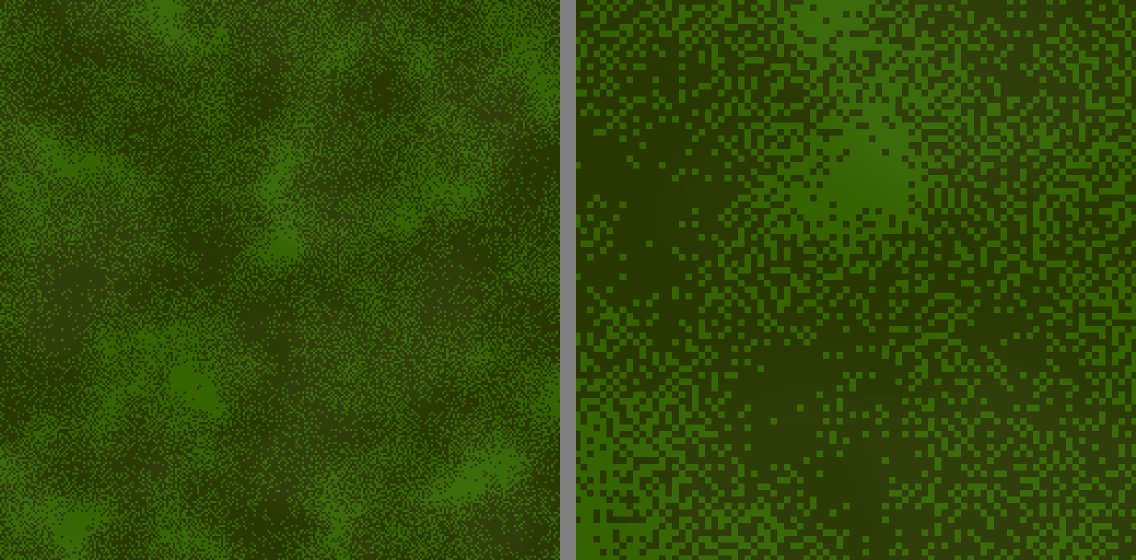
Left, the full canvas; right, a detail of the centre.
This texture is drawn by a WebGL 2 fragment shader. Its source:

```glsl
#version 300 es
precision highp float;
precision highp int;

uniform vec2 u_resolution;
out vec4 fragColor;

float hash(vec2 cell) {
  uvec2 q = uvec2(ivec2(cell) + 4096) * uvec2(1597334673u, 3812015801u);
  uint n = (q.x ^ q.y) * 1597334673u;
  n = (n ^ (n >> 15)) * 2246822519u;
  n ^= n >> 13;
  return float(n >> 8) / 16777216.0;
}

float cornerSlope(vec2 corner, vec2 offset) {
  float angle = 6.28319 * hash(corner);
  return dot(vec2(cos(angle), sin(angle)), offset);
}

float gradientNoise(vec2 p) {
  vec2 i = floor(p), f = p - i;
  vec2 w = f * f * f * (f * (f * 6.0 - 15.0) + 10.0);
  vec2 e = vec2(1.0, 0.0);
  float low = mix(cornerSlope(i, f), cornerSlope(i + e, f - e), w.x);
  float high = mix(cornerSlope(i + e.yx, f - e.yx), cornerSlope(i + 1.0, f - 1.0), w.x);
  return mix(low, high, w.y);
}

// Soft patches that decide how densely the grains fall
float growth(vec2 p) {
  float n = gradientNoise(p * 5.0 + 37.0)
          + 0.6 * gradientNoise(p * 9.0 + 71.0)
          + 0.35 * gradientNoise(p * 19.0 + 113.0);
  float lush = max(n, 0.0);
  return 0.65 * n + 1.2 * lush * lush - 0.165;
}

// Hash with the neighbours' mean removed, so that grains keep apart
float ditherThreshold(vec2 cell) {
  vec2 e = vec2(1.0, 0.0);
  float around = hash(cell + e) + hash(cell - e) + hash(cell + e.yx) + hash(cell - e.yx);
  return hash(cell) - 0.25 * around;
}

vec3 mossColor(vec2 p) {
  vec2 cell = floor(p * 256.0);
  vec2 center = (cell + 0.5) / 256.0;

  float grain = step(ditherThreshold(cell), growth(center));
  vec3 color = mix(vec3(0.157, 0.212, 0.0), vec3(0.205, 0.388, 0.0), grain);

  // Pale haze over both tones
  float haze = smoothstep(-0.3, 0.35, gradientNoise(center * 4.5 + 211.0)
                                    + 0.4 * gradientNoise(center * 11.0 + 307.0));
  color += haze * vec3(0.028, 0.032, 0.042);

  // A few stray specks
  float speck = step(0.99996, hash(cell + 1531.0));
  vec3 speckColor = mix(vec3(0.07, 0.08, 0.25), vec3(0.45, 0.5, 0.42), hash(cell + 877.0));
  return mix(color, speckColor, speck);
}

void main() {
  // Four samples per pixel smooth the grain edges
  vec3 color = vec3(0.0);
  for (int i = 0; i < 4; i++) {
    vec2 offset = vec2(i & 1, i >> 1) * 0.5 - 0.25;
    color += mossColor((gl_FragCoord.xy + offset) / u_resolution.y);
  }
  fragColor = vec4(color * 0.25, 1.0);
}
```
